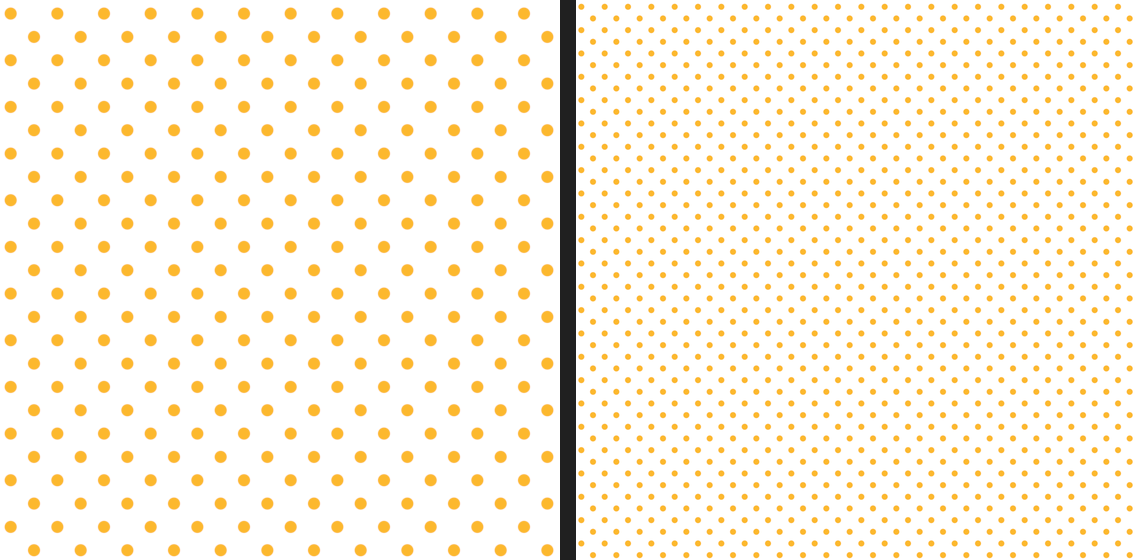
Left, the tile; right, the same tile 2 across and 2 down.
A WebGL 1 fragment shader for this pattern:

```glsl
precision highp float;
// Staggered amber polka dots on white: a square lattice of discs plus a
// second lattice shifted by half a cell, drawn from the distance to the
// nearest centre. A whole number of cells makes the canvas tile.

uniform vec2 u_resolution;

const float REPEATS    = 12.0;                // cells across and down
const vec2  DOT_CENTRE = vec2(0.229, 0.709);  // first disc, in cell units
const float DOT_RADIUS = 0.130;               // in cell units
const float EDGE_SOFT  = 0.019;               // half width of the soft rim
const vec3  PAPER      = vec3(1.0);
const vec3  AMBER      = vec3(0.99, 0.72, 0.18);
const vec3  RIM_FADE   = vec3(1.0, 1.0, 1.35); // blue fades first: peach rim

// Distance to the nearest point of a unit lattice through the origin.
float latticeDistance(vec2 p) {
  return length(fract(p + 0.5) - 0.5);
}

// Signed distance to the staggered discs, negative inside.
float dotsDistance(vec2 p) {
  float nearest = min(latticeDistance(p), latticeDistance(p + 0.5));
  return nearest - DOT_RADIUS;
}

void main() {
  vec2 cell = gl_FragCoord.xy / u_resolution * REPEATS;
  float pixel = REPEATS / min(u_resolution.x, u_resolution.y);

  // The rim is never thinner than a pixel, so small canvases stay smooth.
  float soft = max(EDGE_SOFT, 0.6 * pixel);
  float ink = 1.0 - smoothstep(-soft, soft, dotsDistance(cell - DOT_CENTRE));

  vec3 colour = mix(PAPER, AMBER, pow(vec3(ink), RIM_FADE));
  gl_FragColor = vec4(colour, 1.0);
}
```
